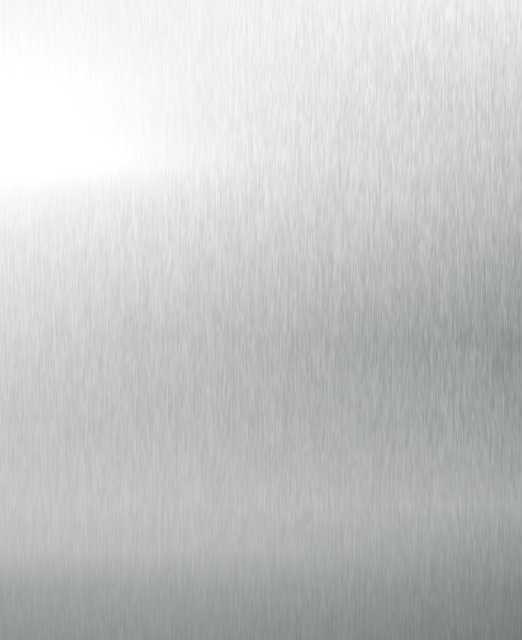
Give the GLSL for this texture, as a WebGL 1 fragment shader.

```glsl
precision highp float;
// Vertically brushed steel sheet with a soft highlight at the upper left.

uniform vec2 u_resolution;

float hash(vec2 p) {
  vec3 q = fract(vec3(p.xyx) * 0.1031);
  q += dot(q, q.yzx + 33.33);
  return fract((q.x + q.y) * q.z);
}

// One scratch column: random tones blended along its length.
float column(float id, float y, float seed) {
  float shifted = y * mix(0.7, 1.3, hash(vec2(seed, id))) + 17.0 * hash(vec2(id, seed));
  float cell = floor(shifted);
  float blend = smoothstep(0.1, 0.9, fract(shifted));
  return mix(hash(vec2(id, cell + seed)), hash(vec2(id, cell + 1.0 + seed)), blend);
}

// Brushed noise in -0.5..0.5; density holds scratches per unit across and along.
float brushed(vec2 p, vec2 density, float seed) {
  vec2 g = p * density;
  float id = floor(g.x);
  float blend = smoothstep(0.15, 0.85, fract(g.x));
  return mix(column(id, g.y, seed), column(id + 1.0, g.y, seed), blend) - 0.5;
}

// Moves the tones towards the next stop between two depths.
vec3 toStop(vec3 tones, vec3 next, float depth, float from, float to) {
  return mix(tones, next, clamp((depth - from) / (to - from), 0.0, 1.0));
}

// Tones at the left, centre and right edge for a depth below the top.
vec3 sheetTones(float depth) {
  vec3 t = vec3(0.94, 0.92, 0.89);
  t = toStop(t, vec3(0.96, 0.895, 0.81), depth, 0.00, 0.14);
  t = toStop(t, vec3(0.95, 0.865, 0.76), depth, 0.14, 0.27);
  t = toStop(t, vec3(0.885, 0.795, 0.68), depth, 0.27, 0.40);
  t = toStop(t, vec3(0.82, 0.72, 0.59), depth, 0.40, 0.53);
  t = toStop(t, vec3(0.77, 0.71, 0.62), depth, 0.53, 0.65);
  t = toStop(t, vec3(0.765, 0.735, 0.665), depth, 0.65, 0.79);
  t = toStop(t, vec3(0.735, 0.70, 0.60), depth, 0.79, 0.86);
  t = toStop(t, vec3(0.645, 0.63, 0.55), depth, 0.86, 0.92);
  return toStop(t, vec3(0.59, 0.57, 0.50), depth, 0.92, 1.0);
}

// Smooth curve through the left, centre and right tones.
float acrossSheet(vec3 t, float x) {
  return t.x * (1.0 - x) * (1.0 - 2.0 * x)
       + t.y * 4.0 * x * (1.0 - x)
       + t.z * x * (2.0 * x - 1.0);
}

// Glow whose lower side falls off faster than its upper side.
float glow(vec2 p, vec2 centre, float width, float above, float below) {
  vec2 d = p - centre;
  d /= vec2(width, d.y > 0.0 ? above : below);
  return exp(-dot(d, d));
}

// Spreads a tone away from a pivot.
float contrast(float tone, float pivot, float amount) {
  return pivot + (tone - pivot) * amount;
}

void main() {
  vec2 uv = gl_FragCoord.xy / u_resolution;
  vec2 p = gl_FragCoord.xy / u_resolution.y;

  // Broad reflections
  float tone = acrossSheet(sheetTones(1.0 - uv.y), uv.x);
  tone = contrast(tone, 0.68, 1.1);
  tone += 0.045 * glow(uv, vec2(0.08, 0.78), 0.32, 0.14, 0.10);
  tone += 0.03 * glow(uv, vec2(0.15, 0.75), 0.30, 0.04, 0.03);

  // Short, long and broad scratches
  float grain = 0.058 * brushed(p, vec2(505.0, 72.0), 3.0)
              + 0.050 * brushed(p, vec2(440.0, 28.0), 41.0)
              + 0.014 * brushed(p, vec2(200.0, 16.0), 87.0);
  float strength = mix(0.7, 1.1, uv.x) * mix(0.6, 1.0, smoothstep(0.1, 0.45, uv.y));
  strength *= 1.0 - 0.7 * smoothstep(0.88, 1.0, tone);
  tone += grain * strength;

  // Cooler tint in the darker metal
  vec3 coolTint = vec3(-0.008, 0.004, 0.002) * smoothstep(1.0, 0.55, tone);
  gl_FragColor = vec4(clamp(vec3(tone) + coolTint, 0.0, 1.0), 1.0);
}
```
